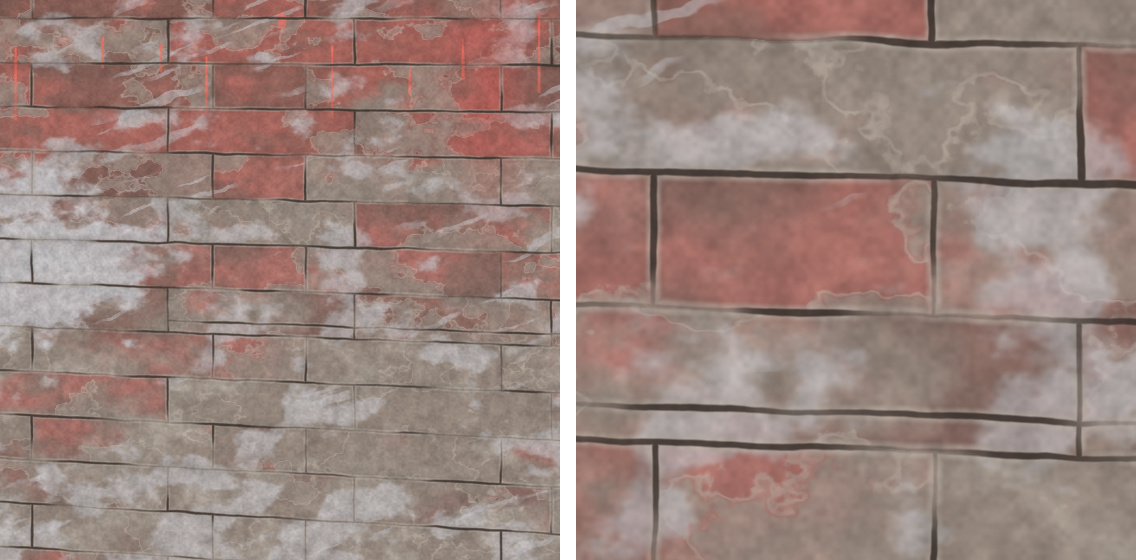
Left, the full canvas; right, a detail of the centre.
A WebGL 1 fragment shader for this texture:

```glsl
precision highp float;
// Weathered wall of long sandstone blocks in alternating courses that fan out to the right.
// Layered noise blends faded red paint into grey stone, with peeling, lime stains,
// scratches and paint drips on top; worn joints come from distances to the block edges.

uniform vec2 u_resolution;

#define COURSE_HEIGHT 0.0785
#define COURSE_FAN 0.0052
#define FIRST_COURSE 0.033
#define JOINT_WIDTH 0.0016
#define EDGE_WOBBLE 0.005
#define PAINT_LEVEL 0.53
#define PEEL_LEVEL 0.57
#define GRAIN 0.09
#define DRIP_COUNT 9
#define EVEN_JOINTS vec4(-0.040, 0.300, 0.633, 0.985)
#define ODD_JOINTS vec4(0.057, 0.380, 0.546, 0.895)

const vec3 GREY = vec3(0.57, 0.515, 0.475);
const vec3 SAND = vec3(0.65, 0.61, 0.57);
const vec3 UMBER = vec3(0.47, 0.39, 0.36);
const vec3 BROWN = vec3(0.56, 0.42, 0.385);
const vec3 RED = vec3(0.66, 0.43, 0.40);
const vec3 LIME = vec3(0.74, 0.73, 0.74);
const vec3 CRACK = vec3(0.24, 0.20, 0.18);
const vec3 DRIP = vec3(0.95, 0.43, 0.37);

float hash(vec2 p) {
  return fract(sin(dot(p, vec2(127.1, 311.7))) * 43758.5);
}

float noise(vec2 p) {
  vec2 i = floor(p), f = fract(p);
  f = f * f * (3.0 - 2.0 * f);
  return mix(mix(hash(i), hash(i + vec2(1.0, 0.0)), f.x),
             mix(hash(i + vec2(0.0, 1.0)), hash(i + 1.0), f.x), f.y);
}

float fbm(vec2 p) {
  float sum = 0.0, amp = 0.516;
  for (int i = 0; i < 5; i++) {
    sum += amp * noise(p);
    p = mat2(1.6, 1.2, -1.2, 1.6) * p + 17.3;
    amp *= 0.5;
  }
  return sum;
}

// Soft-edged line of the given half width
float stroke(float d, float width, float aa) {
  return 1.0 - smoothstep(width - aa, width + aa, d);
}

void main() {
  vec2 p = gl_FragCoord.xy / u_resolution;
  p.y = 1.0 - p.y; // measured down from the top
  float aa = 1.0 / u_resolution.y;

  // Courses, blocks and distance to the joints
  vec2 w = p + EDGE_WOBBLE * (vec2(fbm(p * 22.0), fbm(p * 22.0 + 40.0)) - 0.5);
  float pitch = COURSE_HEIGHT + COURSE_FAN * w.x;
  float course = (w.y - FIRST_COURSE) / pitch;
  float row = floor(course), f = course - row;
  vec4 joints = mix(EVEN_JOINTS, ODD_JOINTS, mod(row, 2.0));
  vec2 block = vec2(dot(step(joints, vec4(w.x)), vec4(1.0)), row);
  vec4 gaps = abs(w.x - joints);
  float side = min(min(gaps.x, gaps.y), min(gaps.z, gaps.w));
  float bed = min(f, 1.0 - f) * pitch;
  float split = abs(f - 0.74) * pitch + step(w.x, 0.3) + step(0.5, abs(row - 6.0));
  float edge = min(min(side, bed), split);
  float tone = hash(block + 5.0);

  // Bare stone
  float cloud = fbm(p * vec2(6.0, 9.0) + block * 7.3);
  float mottle = fbm(p * vec2(17.0, 26.0) + 9.0);
  float fine = fbm(p * 75.0);
  vec3 stone = mix(GREY, SAND, smoothstep(0.3, 0.7, mottle + 0.5 * (cloud - 0.5) + 0.25 * (tone - 0.5)));
  stone = mix(stone, UMBER, 0.65 * smoothstep(0.5, 0.75, cloud + 0.3 * (tone - 0.5)));

  // Faded red paint, strongest towards the top
  float cover = 0.5 + 0.9 * (PAINT_LEVEL - p.y) + 1.3 * (cloud - 0.5) + 0.5 * (tone - 0.5);
  cover = smoothstep(0.3, 0.7, cover + 0.5 * (mottle - 0.5));
  vec3 paint = mix(BROWN, RED, smoothstep(0.35, 0.65, mottle + 0.35 * (hash(block + 31.0) - 0.5)));
  paint = mix(paint, UMBER, 0.7 * smoothstep(0.48, 0.72, fbm(p * vec2(5.0, 8.0) + block * 3.1)));
  paint *= mix(vec3(0.98, 0.87, 0.86), vec3(1.0), smoothstep(0.1, 0.6, p.y));
  vec3 col = mix(stone, paint, 0.9 * cover);

  // Peeled patches with a pale rim
  float peel = fbm(p * vec2(9.0, 14.0) + block * 1.7 + 61.0) + 0.12 * (fine - 0.5);
  float bare = smoothstep(PEEL_LEVEL, PEEL_LEVEL + 0.04, peel);
  col = mix(col, mix(GREY * 0.95, SAND, mottle * 0.7), 0.75 * bare);
  col = mix(col, SAND * 1.06, 0.55 * stroke(abs(peel - PEEL_LEVEL), 0.012, 0.01));

  // Lime stains at the left, pale blooms and scratches lower down
  vec2 q = (p - vec2(0.08, 0.47)) / vec2(0.22, 0.16);
  float lime = exp(-dot(q, q)) * (0.35 + 0.4 * tone) + 0.6 * (mottle - 0.5);
  col = mix(col, LIME, 0.9 * smoothstep(0.24, 0.36, lime));
  float bloom = fbm(p * vec2(13.0, 19.0) + 83.0) + 0.1 * (p.y - 0.5);
  col = mix(col, LIME, 0.65 * smoothstep(0.56, 0.7, bloom));
  vec2 s = mat2(0.94, 0.34, -0.34, 0.94) * (p + 0.02 * mottle);
  float scratch = smoothstep(0.7, 0.85, noise(s * vec2(9.0, 110.0))) * smoothstep(0.5, 0.65, fbm(s * 9.0));
  col = mix(col, LIME, 0.55 * scratch);

  // Red spray and drips
  q = (p - vec2(0.88, 0.15)) / vec2(0.06, 0.2);
  col = mix(col, vec3(0.76, 0.36, 0.34), 0.5 * exp(-dot(q, q)) * (0.5 + mottle));
  for (int i = 0; i < DRIP_COUNT; i++) {
    float n = float(i), splat = step(3.5, mod(n, 5.0));
    vec2 top = vec2((n + 0.2 + 0.6 * hash(vec2(n, 3.0))) / float(DRIP_COUNT), 0.02 + 0.1 * hash(vec2(n, 8.0)));
    float len = mix(0.04 + 0.1 * hash(vec2(n, 5.0)), 0.012, splat);
    float t = clamp((p.y - top.y) / len, 0.0, 1.0);
    float d = length(p - top - vec2(0.0, t * len)) + 0.006 * (mottle - 0.5);
    col = mix(col, DRIP, (0.85 - 0.35 * t) * stroke(d, mix(0.0022, 0.008, splat), 0.0015));
  }

  // Worn joints: soft shade, pale mortar lip, broken dark crack
  float wear = noise(p * vec2(15.0, 21.0) + 12.0);
  col *= 1.0 - 0.12 * exp(-edge / 0.006);
  col = mix(col, SAND * 1.08, 0.55 * stroke(edge, 0.0042, 0.002) * smoothstep(0.35, 0.7, mottle + 0.2 * p.y));
  float open = JOINT_WIDTH * (0.5 + wear);
  col = mix(col, CRACK, (0.2 + 0.7 * smoothstep(0.25, 0.7, wear)) * stroke(edge, open, max(aa, 0.0008)));

  // Grain
  col *= 1.0 + GRAIN * (noise(p * 260.0) - 0.5) + 0.25 * (fine - 0.5);
  gl_FragColor = vec4(clamp(col, 0.0, 1.0), 1.0);
}
```
